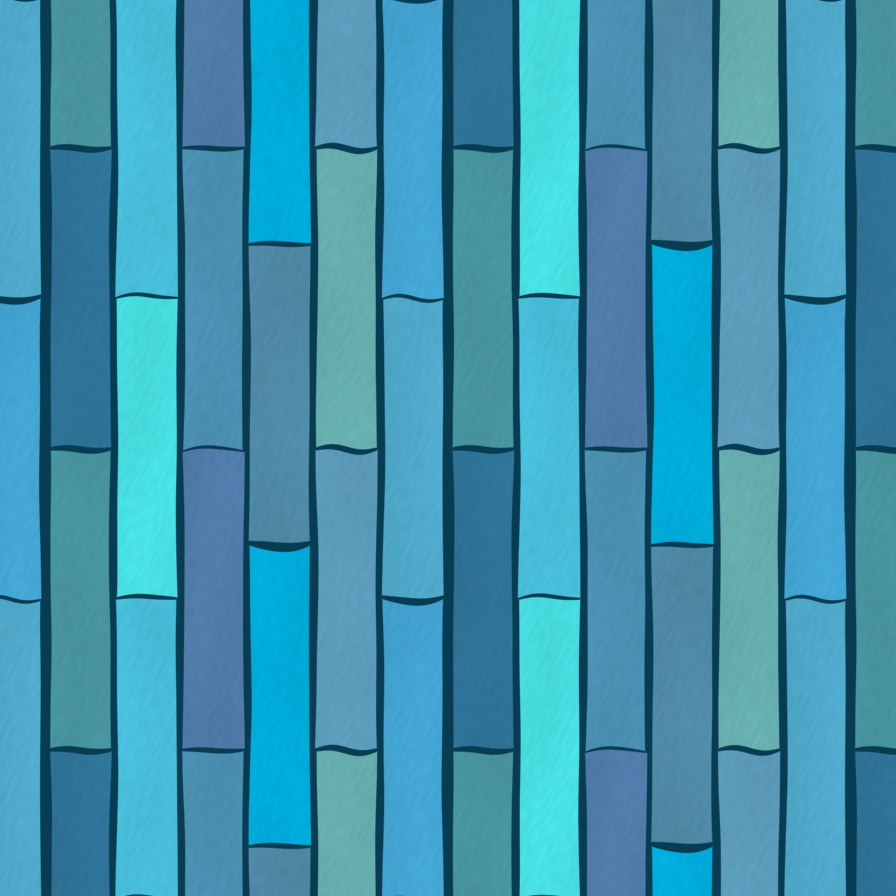
Give the GLSL for this pattern, as a Shadertoy shader.

```glsl
// Wall of bamboo-like canes in blues and teals, outlined in dark ink.
// Six cane types repeat across; each column alternates two colours, and the
// next block of six swaps them. Joints are bowed or wavy strokes of varying width.

#define COLUMNS 13.357      // canes across the canvas
#define FIRST_GAP 0.678     // position of the first gap, in cane pitches
#define CANE_LENGTH 4.487   // joint spacing, in cane pitches
#define HALF_WIDTH 0.455    // half the cane width at its joints
#define WAIST 0.022         // narrowing halfway along a cane
#define WOBBLE 0.034        // hand-drawn drift of the sides
#define GRAIN 0.045         // strength of the diagonal brush grain
#define TONE 0.06           // slow shading along a cane
#define INK vec3(0.03, 0.235, 0.325)

// Two alternating colours for each cane type.
const vec3 PAINT[12] = vec3[12](
    vec3(0.18, 0.45, 0.59), vec3(0.28, 0.58, 0.62),
    vec3(0.28, 0.87, 0.88), vec3(0.28, 0.74, 0.85),
    vec3(0.29, 0.56, 0.69), vec3(0.31, 0.48, 0.66),
    vec3(0.31, 0.54, 0.65), vec3(0.00, 0.67, 0.85),
    vec3(0.40, 0.68, 0.68), vec3(0.36, 0.61, 0.73),
    vec3(0.31, 0.66, 0.79), vec3(0.26, 0.64, 0.82));

// Joint stroke above each cane: sag, wave and thickness, in cane pitches.
const vec3 JOINT[12] = vec3[12](
    vec3( 0.01, 0.02, 0.10), vec3( 0.01, 0.02, 0.10),
    vec3(-0.04, 0.02, 0.06), vec3(-0.03, 0.01, 0.07),
    vec3( 0.01, 0.01, 0.08), vec3(-0.06, 0.01, 0.05),
    vec3(-0.01, 0.01, 0.08), vec3( 0.06, 0.01, 0.14),
    vec3( 0.01, 0.04, 0.10), vec3( 0.01, 0.04, 0.09),
    vec3(-0.01, 0.04, 0.06), vec3( 0.07, 0.01, 0.11));

// Height of the first joint of each cane type, from the top.
const float JOINT_START[6] = float[6](2.21, 4.42, 2.21, 3.64, 2.21, 4.45);

vec2 hashGradient(vec2 cell) {
    vec3 h = fract(cell.xyx * vec3(0.1031, 0.1030, 0.0973));
    h += dot(h, h.yzx + 33.33);
    float angle = 6.2832 * fract((h.x + h.y) * h.z);
    return vec2(cos(angle), sin(angle));
}

float gradientNoise(vec2 p) {
    vec2 i = floor(p), f = p - i;
    vec2 w = f * f * f * (f * (f * 6.0 - 15.0) + 10.0);
    vec2 e = vec2(0.0, 1.0);
    float a = dot(hashGradient(i), f);
    float b = dot(hashGradient(i + e.yx), f - e.yx);
    float c = dot(hashGradient(i + e.xy), f - e.xy);
    float d = dot(hashGradient(i + e.yy), f - e.yy);
    return mix(mix(a, b, w.x), mix(c, d, w.x), w.y);
}

// Signed distance to the sides of a cane, positive in the gap.
float sideDistance(float u, float along, float seed) {
    float halfWidth = HALF_WIDTH - WAIST * 4.0 * along * (1.0 - along);
    float left = WOBBLE * gradientNoise(vec2(along * 2.6, seed * 3.0 + 0.4));
    float right = WOBBLE * gradientNoise(vec2(along * 2.6, seed * 3.0 + 41.6));
    return max(left - halfWidth - u, u - halfWidth - right);
}

void mainImage(out vec4 fragColor, in vec2 fragCoord) {
    vec2 uv = fragCoord / iResolution.xy;
    vec2 p = vec2(uv.x, 1.0 - uv.y) * COLUMNS;
    float blur = 0.9 * COLUMNS / min(iResolution.x, iResolution.y);

    // Column, its type and the block of six it belongs to
    float x = p.x - FIRST_GAP;
    float column = floor(x);
    float block = floor((column + 0.5) / 6.0);
    int type = int(column - 6.0 * block);
    float u = x - column - 0.5 - (0.02 - 0.008 * float(type));

    // Nearest joint and its curved stroke
    float y = p.y - JOINT_START[type];
    float n = round(y / CANE_LENGTH);
    vec3 joint = JOINT[2 * type + int(mod(n + block, 2.0))];
    float across = clamp(u / HALF_WIDTH, -1.0, 1.0);
    float arch = 1.0 - across * across;
    float curve = joint.x * (arch - 0.5) + joint.y * sin(3.1416 * across);
    float d = y - n * CANE_LENGTH - curve;
    float jointDistance = 0.5 * joint.z * (0.5 + 0.5 * arch) - abs(d);

    // Cane on this side of the joint
    float cane = d < 0.0 ? n - 1.0 : n;
    int id = 2 * type + int(mod(cane + block, 2.0));
    float along = clamp(d / CANE_LENGTH + (d < 0.0 ? 1.0 : 0.0), 0.0, 1.0);
    float gapDistance = sideDistance(u, along, float(id));

    // Paint with slow shading and slanted brush grain
    float tone = gradientNoise(vec2(u * 1.2 + float(id) * 5.3, along * 2.0 + 0.3));
    vec2 slanted = vec2(p.x + 0.45 * p.y, p.y - 0.45 * p.x);
    float grain = gradientNoise(slanted * vec2(14.0, 4.0));
    vec3 color = PAINT[id] * (1.0 + TONE * tone + GRAIN * grain);

    // Ink over the gaps and joints
    float ink = smoothstep(-blur, blur, max(gapDistance, jointDistance));
    fragColor = vec4(mix(color, INK, ink), 1.0);
}
```
